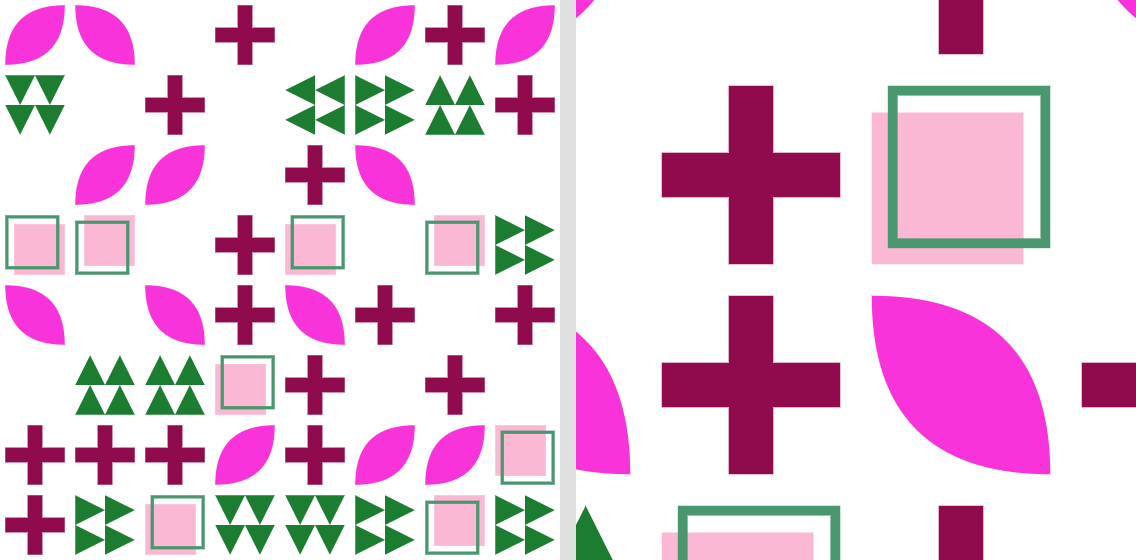
Left, the full canvas; right, a detail of the centre.
Reproduce this pattern procedurally as a Shadertoy shader.

```glsl
#define GRID 8.0
#define TILE 0.85
#define ARM_WIDTH 0.25
#define PAD_SIZE 0.85
#define FRAME_SIZE 0.91
#define FRAME_STROKE 0.055
#define PLUM vec3(0.56, 0.045, 0.305)
#define MAGENTA vec3(0.97, 0.20, 0.85)
#define GREEN vec3(0.11, 0.485, 0.19)
#define PINK vec3(0.98, 0.72, 0.83)
#define SAGE vec3(0.29, 0.59, 0.43)

float hash21(vec2 p) {
    vec3 q = fract(p.xyx * 0.1031);
    q += dot(q, q.yzx + 33.33);
    return fract((q.x + q.y) * q.z);
}

// Reversible 5-bit mix: each rank 0..31 occurs once, so motif counts are exact.
int shuffleRank(int i, int seed) {
    i = (i * 13 + seed) & 31;
    i ^= i >> 2;
    i = (i * 11 + 7) & 31;
    i ^= i >> 3;
    i = (i * 21) & 31;
    return i ^ (i >> 2);
}

vec2 quarterTurn(vec2 p, int turns) {
    if ((turns & 1) == 1) p = vec2(-p.y, p.x);
    return (turns & 2) == 2 ? -p : p;
}

float boxDist(vec2 p, vec2 halfSize) {
    vec2 d = abs(p) - halfSize;
    return length(max(d, 0.0)) + min(max(d.x, d.y), 0.0);
}

float crossDist(vec2 p) {
    return min(boxDist(p, vec2(0.5, 0.5 * ARM_WIDTH)),
               boxDist(p, vec2(0.5 * ARM_WIDTH, 0.5)));
}

// Overlap of two parabolas that meet at opposite tile corners.
float leafDist(vec2 p) {
    float along = p.x + p.y;
    float across = abs(p.x - p.y);
    return (2.0 * across + along * along - 1.0)
         / (2.0 * sqrt(2.0 + 2.0 * along * along));
}

// Two by two triangles, all pointing up.
float trianglesDist(vec2 p) {
    vec2 q = 2.0 * p - 0.5 * sign(p);
    float slope = (2.0 * abs(q.x) + q.y - 0.5) / sqrt(5.0);
    return 0.5 * max(slope, -0.5 - q.y);
}

float frameDist(vec2 p) {
    float outer = boxDist(p, vec2(0.5 * FRAME_SIZE));
    return max(outer, -outer - FRAME_STROKE);
}

void mainImage(out vec4 fragColor, in vec2 fragCoord) {
    vec2 uv = fragCoord / iResolution.y * GRID;
    vec2 cellId = floor(uv);
    vec2 p = (fract(uv) - 0.5) / TILE;
    float pixel = GRID / (TILE * iResolution.y);

    // Alternate rows draw from leaf and triangle sets.
    ivec2 cell = ivec2(cellId);
    bool leafRow = (cell.y & 1) == 1;
    int rank = shuffleRank((cell.y >> 1) * 8 + cell.x, leafRow ? 5 : 18);
    int crossEnd = leafRow ? 10 : 6;
    int motifEnd = leafRow ? 23 : 18;
    int squareEnd = leafRow ? 24 : 25;

    p = quarterTurn(p, int(4.0 * hash21(cellId + 7.0)));

    float dist = 1.0;
    float frame = 1.0;
    vec3 ink = PLUM;
    if (rank < crossEnd) {
        dist = crossDist(p);
    } else if (rank < motifEnd) {
        dist = leafRow ? leafDist(p) : trianglesDist(p);
        ink = leafRow ? MAGENTA : GREEN;
    } else if (rank < squareEnd) {
        // Pad and frame sit in opposite corners.
        dist = boxDist(p - 0.5 * (1.0 - PAD_SIZE), vec2(0.5 * PAD_SIZE));
        frame = frameDist(p + 0.5 * (1.0 - FRAME_SIZE));
        ink = PINK;
    }

    vec3 color = mix(vec3(1.0), ink, clamp(0.5 - dist / pixel, 0.0, 1.0));
    color = mix(color, SAGE, clamp(0.5 - frame / pixel, 0.0, 1.0));
    fragColor = vec4(color, 1.0);
}
```
